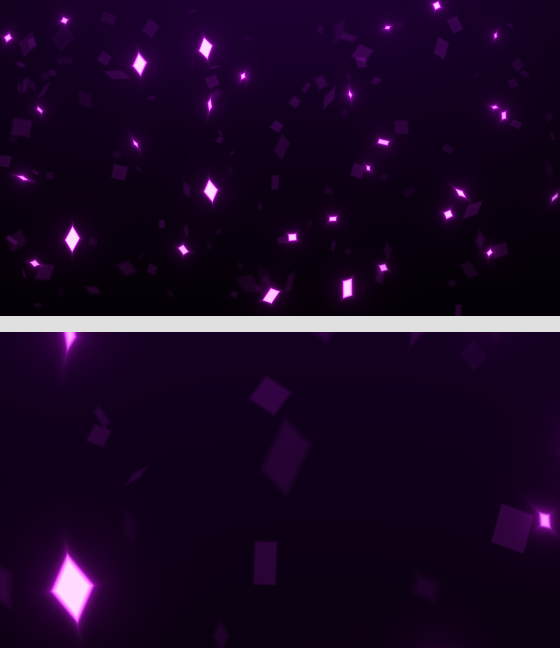
Top, the full canvas; bottom, a detail of the centre.
This background is drawn by a Shadertoy shader. Its source:

```glsl
// Glowing violet confetti drifting over a dark indigo haze.
// Each flake is a square, spun and foreshortened into a parallelogram;
// loops scatter faint blurred flakes first, then bright haloed ones.

const int FAINT_COUNT = 105;
const int BRIGHT_COUNT = 30;
const float TAU = 6.28319;

const vec3 HAZE_LOW = vec3(0.016, 0.0, 0.022);
const vec3 HAZE_HIGH = vec3(0.118, 0.0, 0.200);
const vec3 FAINT_VIOLET = vec3(0.180, 0.018, 0.205);
const vec3 HALO_VIOLET = vec3(0.300, 0.004, 0.340);
const vec3 RIM_MAGENTA = vec3(0.520, 0.050, 0.560);
const vec3 CORE_WHITE = vec3(0.850, 0.800, 0.850);

// Four random values in 0..1 from one seed
vec4 hash4(float seed) {
    vec4 p = fract(seed * vec4(0.1031, 0.1030, 0.0973, 0.1099));
    p += dot(p, p.wzxy + 33.33);
    return fract((p.xxyz + p.yzzw) * p.zywx);
}

mat2 rotation(float angle) {
    float c = cos(angle), s = sin(angle);
    return mat2(c, s, -s, c);
}

// Distance to a square spun by "spin", then squashed across the axis "tilt"
float flakeDistance(vec2 p, float halfSide, float spin, float tilt, float squash) {
    mat2 shape = rotation(tilt) * mat2(1.0, 0.0, 0.0, squash) * rotation(spin);
    mat2 toSquare = inverse(shape);
    mat2 rows = transpose(toSquare);
    vec2 edge = abs(toSquare * p) - halfSide;
    edge /= vec2(length(rows[0]), length(rows[1]));
    return max(edge.x, edge.y);
}

// Soft coverage of a shape from its signed distance
float coverage(float d, float blur) {
    return 1.0 - smoothstep(-blur, blur, d);
}

// Vertical haze, dimmer towards the sides and in the middle
vec3 haze(vec2 uv) {
    vec2 c = uv - 0.5;
    float rise = smoothstep(-0.1, 1.15, uv.y);
    float sides = 1.0 - 1.7 * c.x * c.x;
    float hollow = 1.0 - 0.18 * exp(-12.0 * dot(c, c));
    return mix(HAZE_LOW, HAZE_HIGH, rise * sides * hollow);
}

// Dim, out of focus flake
vec3 faintFlake(vec2 p, float seed, float pixel) {
    vec4 pose = hash4(seed);
    vec4 look = hash4(seed + 0.37);
    float halfSide = mix(0.010, 0.033, pose.x * pose.x);
    float squash = mix(0.22, 1.0, pose.w);
    float blur = max(pixel, mix(0.0015, 0.009, look.x * look.x));
    float d = flakeDistance(p, halfSide, pose.y * TAU, pose.z * TAU, squash);
    return FAINT_VIOLET * mix(0.22, 0.75, look.y) * coverage(d, blur);
}

// Bright flake: white core, magenta rim and a wide round halo
vec3 brightFlake(vec2 p, float seed, float rank, float pixel) {
    vec4 pose = hash4(seed);
    vec4 look = hash4(seed + 0.61);
    float large = smoothstep(0.70, 0.90, rank);
    float halfSide = mix(mix(0.006, 0.015, pose.x), mix(0.023, 0.030, pose.x), large);

    // Large flakes stand as upright diamonds, small ones tumble freely
    float freedom = mix(1.0, 0.08, large);
    float spin = TAU * (0.125 + (pose.y - 0.5) * freedom);
    float tilt = TAU * (0.235 + (pose.z - 0.5) * freedom);
    float squash = mix(mix(0.25, 1.0, pose.w), mix(0.50, 0.62, pose.w), large);

    float blur = max(pixel, mix(0.0015, 0.0050, look.x));
    float d = flakeDistance(p, halfSide, spin, tilt, squash);
    float power = mix(mix(0.45, 1.0, look.y), 1.0, large);
    float reach = 0.012 + 0.75 * halfSide;

    vec3 light = CORE_WHITE * coverage(d + 0.3 * blur, blur);
    light += RIM_MAGENTA * exp(-max(d, 0.0) / 0.0045);
    light += HALO_VIOLET * exp(-length(p) / reach);
    return light * power;
}

void mainImage(out vec4 fragColor, in vec2 fragCoord) {
    float aspect = iResolution.x / iResolution.y;
    float pixel = 1.0 / iResolution.y;
    vec2 uv = fragCoord / iResolution.xy;
    vec2 p = fragCoord * pixel;
    vec2 canvas = vec2(aspect, 1.0);
    vec3 color = haze(uv);

    // Faint flakes fall in loose random clusters
    for (int i = 0; i < FAINT_COUNT; i++) {
        float seed = float(i) + 11.0;
        vec2 offset = p - hash4(seed * 1.73).xy * canvas;
        if (dot(offset, offset) < 0.01) color += faintFlake(offset, seed, pixel);
    }

    // Bright flakes follow an even spread with some jitter
    for (int i = 0; i < BRIGHT_COUNT; i++) {
        float n = float(i) + 1.0;
        vec2 jitter = (hash4(n * 2.31 + 5.0).xy - 0.5) * 0.16;
        vec2 place = fract(n * vec2(0.7549, 0.5698) + 0.31 + jitter);
        float rank = fract(n * 0.618);
        color += brightFlake(p - place * canvas, n + 211.0, rank, pixel);
    }

    fragColor = vec4(clamp(color, 0.0, 1.0), 1.0);
}
```
